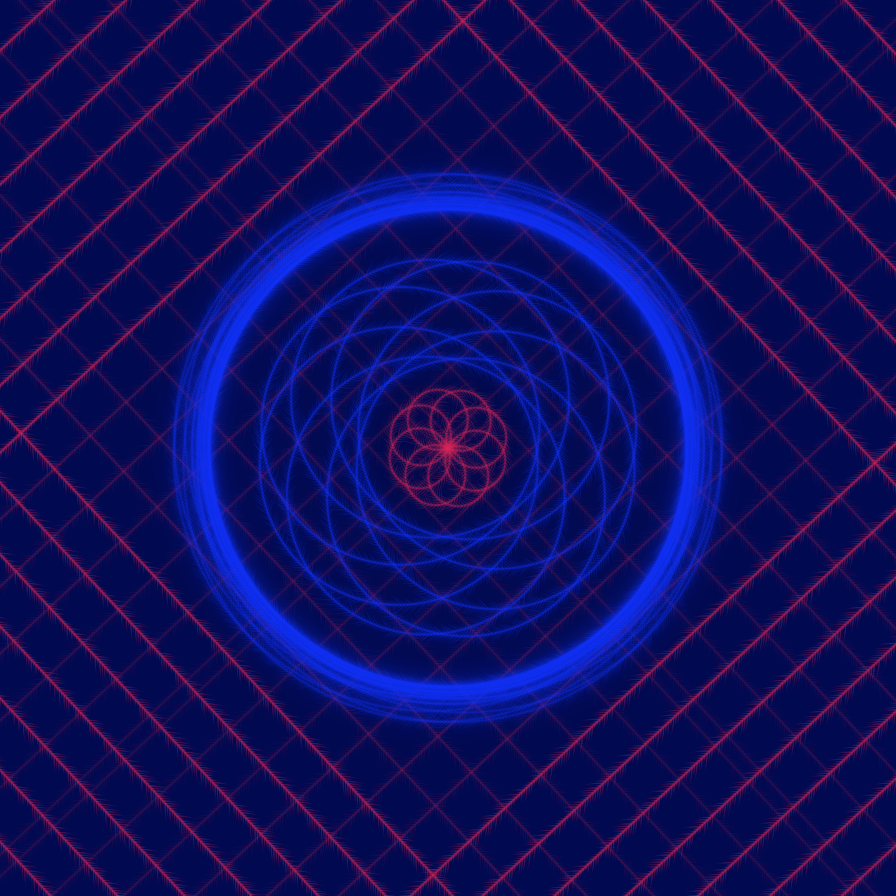
Write a three.js fragment shader that draws this background.

```glsl
// A tilted lattice of feathered red lines around nested blue circle rosettes.
// Every curve is a distance turned into a core, a soft halo and slanted hairs;
// rosettes repeat one offset circle by rotation, the lattice repeats by mod.
varying vec2 vUv;

float hash(float n) {
  return fract(sin(n * 12.9898) * 43758.5453);
}

// Feathered stroke: signed distance d, position s along the curve
float feather(float d, float s, float seed) {
  float a = abs(d);
  float u = (s + a * (0.9 + 25.0 * a)) * 260.0;
  float reach = mix(0.004, 0.015, hash(floor(u) + seed + 7.0 * step(0.0, d)));
  float hair = 1.0 - smoothstep(0.08, 0.48, abs(fract(u) - 0.5));
  float core = exp(-a * a / 0.0000016);
  return 0.75 * core + 0.38 * hair * (1.0 - smoothstep(0.0, reach, a));
}

// Eight circles whose centres lie on a small ring; halo sets the soft glow
float rosette(vec2 p, float radius, float offset, float halo) {
  float sum = 0.0;
  for (int i = 0; i < 8; i++) {
    float angle = radians(20.0 + 45.0 * float(i));
    vec2 q = p - offset * vec2(cos(angle), sin(angle));
    float d = length(q) - radius;
    float s = atan(q.y, q.x) * radius;
    sum += feather(d, s, float(i) * 31.0) + halo * exp(-abs(d) / 0.01);
  }
  return sum;
}

// Parallel lines, bold beyond the central square and faint inside it
float lattice(float across, float along, float seed) {
  const float edge = 0.3372;
  const float pitch = 0.0547;
  float d = abs(across);
  float local = mod(d - edge + 0.5 * pitch, pitch) - 0.5 * pitch;
  float bold = step(edge - 0.5 * pitch, d);
  float faint = mix(0.15, 0.25, smoothstep(0.0, 0.3, d));
  float line = feather(local, along, seed + sign(across) * 17.0);
  return line * mix(faint, 0.9, bold);
}

void main() {
  vec2 p = vUv - 0.5;
  float r = length(p);
  vec3 navy = vec3(0.005, 0.035, 0.315);
  vec3 crimson = vec3(0.84, 0.14, 0.34);
  vec3 azure = vec3(0.06, 0.19, 0.98);

  // Ground with a slightly darker core
  vec3 color = navy * (0.94 + 0.06 * smoothstep(0.05, 0.3, r));

  // Tilted lattice
  float tilt = radians(43.0);
  vec2 n = vec2(cos(tilt), sin(tilt));
  vec2 g = vec2(dot(p, n), dot(p, vec2(-n.y, n.x)));
  float red = lattice(g.x, g.y, 3.0) + lattice(g.y, g.x, 91.0);
  color = mix(color, crimson, 1.0 - exp(-1.3 * red));

  // Middle rosette, then outer rings that share one inner envelope
  float blue = 0.85 * rosette(p, 0.155, 0.0586, 0.06);
  float offset = 0.0208;
  for (int k = 0; k < 3; k++) {
    blue += 0.5 * rosette(p, 0.2656 + offset, offset, 0.09);
    offset *= 0.5;
  }
  color = mix(color, azure, 1.0 - exp(-blue));

  // Small red flower of circles through the centre
  float flower = 0.8 * rosette(p, 0.0335, 0.0335, 0.0);
  flower *= 1.0 - smoothstep(0.066, 0.085, r);
  flower += exp(-r * r / 0.00004);
  color = mix(color, crimson, 1.0 - exp(-flower));

  gl_FragColor = vec4(color, 1.0);
}
```
